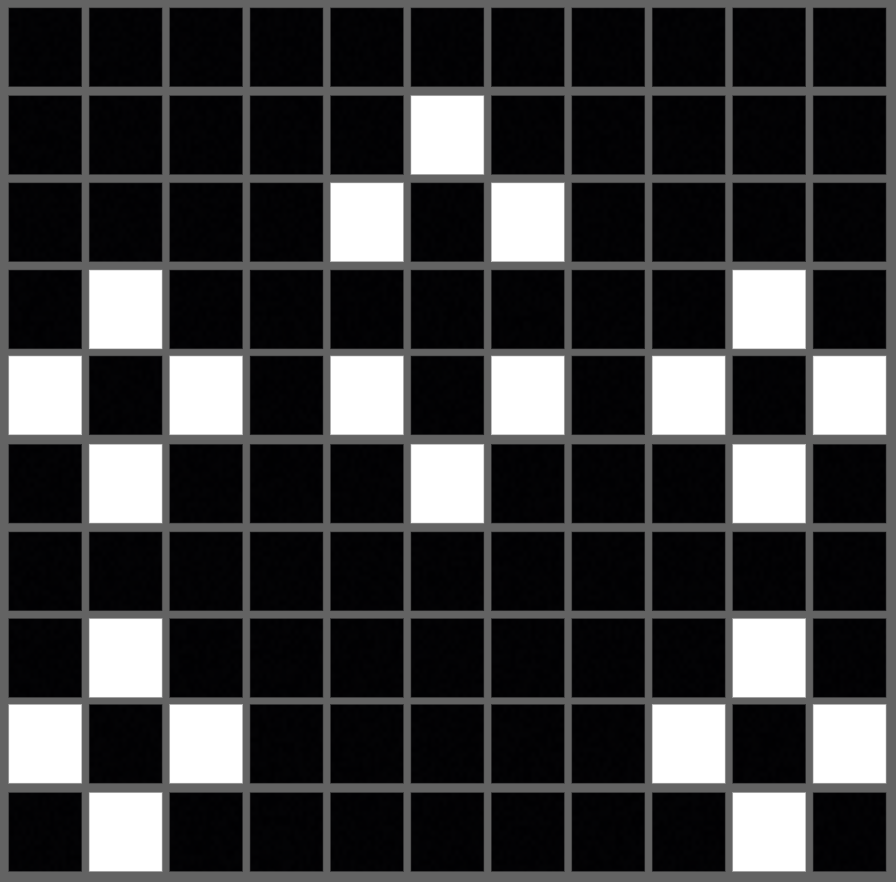
Give the GLSL for this pattern, as a WebGL 2 fragment shader.

```glsl
#version 300 es
precision highp float;

#define ASPECT 1.01587
#define FIRST_CENTER vec2(0.05126, 0.05357)
#define PITCH vec2(0.0912, 0.09885)
#define HALF_SIZE vec2(0.04134, 0.04464)
#define LAST_CELL vec2(10.0, 9.0)
#define SOFTNESS 0.0011
#define GRAIN 0.012
#define LINE_COLOR vec3(0.39)
#define DARK_COLOR vec3(0.008, 0.007, 0.014)
#define LIT_COLOR vec3(1.0)

uniform vec2 u_resolution;
out vec4 fragColor;

// Slight vertical unevenness of the rows, top to bottom
const float rowShift[10] = float[10](
    0.0, 0.0007, 0.0007, 0.0007, -0.0007, 0.0006, 0.0011, 0.0005, -0.001, 0.0001);

float hash(vec2 p) {
    vec3 q = fract(vec3(p.xyx) * 0.1031);
    q += dot(q, q.yzx + 33.33);
    return fract((q.x + q.y) * q.z);
}

float valueNoise(vec2 p) {
    vec2 i = floor(p), f = fract(p);
    f = f * f * (3.0 - 2.0 * f);
    return mix(mix(hash(i), hash(i + vec2(1, 0)), f.x),
               mix(hash(i + vec2(0, 1)), hash(i + vec2(1, 1)), f.x), f.y);
}

float boxDistance(vec2 p, vec2 halfSize) {
    vec2 d = abs(p) - halfSize;
    return length(max(d, 0.0)) + min(max(d.x, d.y), 0.0);
}

// The four cells that touch the sides of a center cell
bool onDiamond(vec2 cell, vec2 center) {
    vec2 d = abs(cell - center);
    return abs(d.x + d.y - 1.0) < 0.5;
}

// Mirrored diamonds; the shared cell of the middle pair cancels out
bool isLit(vec2 cell) {
    vec2 m = vec2(abs(cell.x - 5.0), cell.y);
    bool middle = onDiamond(m, vec2(0, 2)) != onDiamond(m, vec2(0, 4));
    return middle || onDiamond(m, vec2(4, 4)) || onDiamond(m, vec2(4, 8));
}

void main() {
    // Canvas height is one unit, rows count downward
    vec2 uv = gl_FragCoord.xy / u_resolution;
    vec2 p = vec2(uv.x * ASPECT, 1.0 - uv.y);

    // Nearest cell of the grid
    vec2 cell = clamp(floor((p - FIRST_CENTER) / PITCH + 0.5), vec2(0.0), LAST_CELL);
    vec2 center = FIRST_CENTER + cell * PITCH;
    center.y += rowShift[int(cell.y)];
    float d = boxDistance(p - center, HALF_SIZE);

    // Faint grain in the dark cells
    float grain = valueNoise(p * vec2(220.0, 180.0)) - 0.5;
    vec3 fill = isLit(cell) ? LIT_COLOR : max(DARK_COLOR + grain * GRAIN, 0.0);

    // Soft cell edge, never thinner than a pixel
    float soft = max(SOFTNESS, 0.6 / u_resolution.y);
    vec3 color = mix(fill, LINE_COLOR, smoothstep(-soft, soft, d));
    fragColor = vec4(color, 1.0);
}
```
